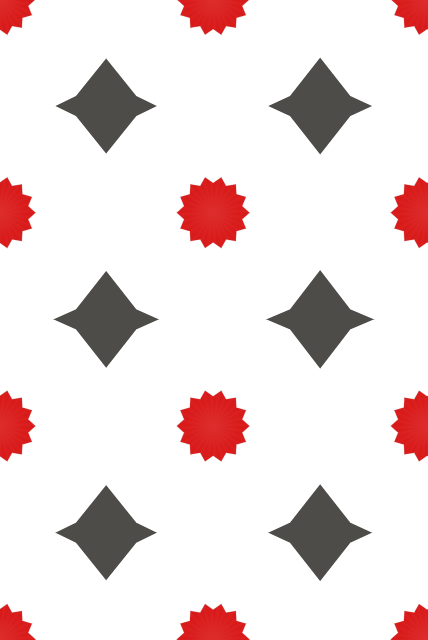
Write a Shadertoy shader that draws this pattern.

```glsl
const float PI = 3.14159265;
const vec2 REPEATS = vec2(2.0, 3.0);
const vec2 SHIFT = vec2(-0.004, 0.003);
const float TEETH = 14.0;
const vec3 WHITE = vec3(1.0);
const vec3 CHARCOAL = vec3(0.302, 0.298, 0.282);
const vec3 RED_RIM = vec3(0.850, 0.110, 0.108);
const vec3 RED_CORE = vec3(0.862, 0.172, 0.168);
const vec3 FRINGE = vec3(0.80, 0.62, 0.60);

// Signed distance to the line a-b, positive on its right side.
float lineSide(vec2 p, vec2 a, vec2 b) {
    vec2 dir = normalize(b - a);
    vec2 rel = p - a;
    return rel.x * dir.y - rel.y * dir.x;
}

// Four-pointed star with straight edges meeting in a notch.
float diamondStar(vec2 p, vec2 tips, vec2 notch) {
    vec2 q = abs(p);
    float steep = lineSide(q, notch, vec2(0.0, tips.y));
    float shallow = lineSide(q, vec2(tips.x, 0.0), notch);
    return min(steep, shallow);
}

// Round badge with pointed teeth, one of them on the x axis.
float toothedDisc(vec2 p, float teeth, float outer, float inner) {
    float sector = 2.0 * PI / teeth;
    float angle = atan(p.y, p.x);
    angle = abs(mod(angle + 0.5 * sector, sector) - 0.5 * sector);
    vec2 q = length(p) * vec2(cos(angle), sin(angle));
    vec2 valley = inner * vec2(cos(0.5 * sector), sin(0.5 * sector));
    return lineSide(q, vec2(outer, 0.0), valley);
}

float coverage(float dist, float pixel) {
    return 1.0 - smoothstep(-0.6 * pixel, 0.6 * pixel, dist);
}

// Red is a little lighter in the middle, with faint rays.
vec3 badgeColor(vec2 p, float outer) {
    float radius = length(p) / outer;
    float rays = 0.008 * sin(atan(p.y, p.x) * 2.0 * TEETH) * smoothstep(0.1, 0.6, radius);
    return mix(RED_CORE, RED_RIM, smoothstep(0.0, 0.85, radius)) + rays;
}

void mainImage(out vec4 fragColor, in vec2 fragCoord) {
    vec2 grid = fragCoord / iResolution.xy * REPEATS - SHIFT;
    float pixel = REPEATS.y / iResolution.y;
    vec3 color = WHITE;

    // Diamonds in cell centres, their tips varying by column and row
    vec2 cell = mod(floor(grid), REPEATS);
    float middleRow = 1.0 - abs(cell.y - 1.0);
    vec2 tips = vec2(0.237, 0.223) + cell.x * vec2(0.0055, 0.004)
              + middleRow * vec2(0.009, 0.004);
    float diamond = diamondStar(fract(grid) - 0.5, tips, vec2(0.141, 0.047));
    color = mix(color, CHARCOAL, coverage(diamond, pixel));

    // Badges on cell corners, with a thin pale fringe
    vec2 corner = fract(grid + 0.5) - 0.5;
    float outer = 0.171;
    float badge = toothedDisc(corner, TEETH, outer, 0.140);
    color = mix(color, FRINGE, 0.6 * coverage(badge - 0.001, pixel));
    color = mix(color, badgeColor(corner, outer), coverage(badge + 0.001, pixel));

    fragColor = vec4(color, 1.0);
}
```
